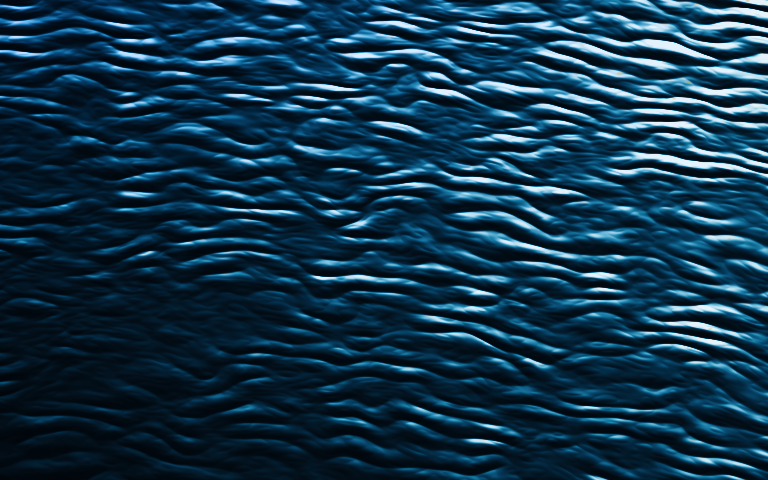
Give the GLSL for this texture, as a WebGL 1 fragment shader.

```glsl
precision highp float;
uniform vec2 u_resolution;

const vec3 ABYSS = vec3(0.003, 0.02, 0.04);
const vec3 NIGHT = vec3(0.01, 0.06, 0.10);
const vec3 NAVY  = vec3(0.01, 0.15, 0.24);
const vec3 BLUE  = vec3(0.03, 0.29, 0.44);
const vec3 CYAN  = vec3(0.09, 0.49, 0.65);
const vec3 PALE  = vec3(0.39, 0.70, 0.83);
const vec3 FOAM  = vec3(0.73, 0.87, 0.93);
const vec3 GLARE = vec3(0.90, 0.95, 0.98);
const vec3 AMBER = vec3(0.85, 0.62, 0.22);

const float PI = 3.14159;
const float ROWS = 24.0;
const float ROW_SHARE = 0.23;
const float ROW_WANDER = 3.2;
const float CHOP_SHARE = 0.65;
const vec2 CHOP_SCALE = vec2(11.0, 24.0);
const vec2 FINE_SCALE = vec2(24.0, 56.0);
const vec2 CREASE_SCALE = vec2(2.4, 12.0);
const vec2 SHIMMER_SCALE = vec2(26.0, 105.0);
const float CREASE_ANGLE = 0.55;
const float FINE_HEIGHT = 0.13;
const float CREASE_HEIGHT = 0.26;
const float CREST_ROUNDING = 0.04;
const float BEND = 0.075;
const float PERSPECTIVE = 0.13;
const float SLOPE_STEP = 0.0018;
const float BASE_TONE = 0.38;
const float CONTRAST = 0.52;
const float GLOSS = 0.24;
const float TROUGH_SOFTNESS = 0.12;

vec2 gradient(vec2 cell) {
  float a = fract(sin(dot(cell, vec2(127.1, 311.7))) * 43758.55) * 6.28318;
  return vec2(cos(a), sin(a));
}

float noise(vec2 p) {
  vec2 i = floor(p);
  vec2 f = p - i;
  vec2 w = f * f * f * (f * (f * 6.0 - 15.0) + 10.0);
  vec2 r = vec2(1.0, 0.0);
  float low = mix(dot(gradient(i), f),
                  dot(gradient(i + r.xy), f - r.xy), w.x);
  float high = mix(dot(gradient(i + r.yx), f - r.yx),
                   dot(gradient(i + r.xx), f - r.xx), w.x);
  return mix(low, high, w.y);
}

// Rounded ridge along every zero of n
float crest(float n) {
  return -sqrt(n * n + CREST_ROUNDING * CREST_ROUNDING);
}

// Bends the ripple rows downwards to the right and packs them at the far end
vec2 flow(vec2 p) {
  vec2 q = vec2(p.x, p.y * (1.0 + PERSPECTIVE * p.y) + BEND * p.x * p.x);
  q.y += 0.028 * noise(p * vec2(3.1, 4.3) + 7.0);
  q.x += 0.05 * noise(p * vec2(4.0, 9.0) + 19.0);
  return q;
}

// Wandering rows broken by chop, with fine ripples and slanted creases
float waterHeight(vec2 p) {
  vec2 q = flow(p);
  float c = cos(CREASE_ANGLE);
  float s = sin(CREASE_ANGLE);
  vec2 d = vec2(c * q.x - s * q.y, s * q.x + c * q.y);
  float wander = ROW_WANDER * noise(q * vec2(6.5, 9.0) + 31.0);
  float ripple = ROW_SHARE * sin(PI * ROWS * q.y + wander);
  ripple += CHOP_SHARE * noise(q * CHOP_SCALE);
  return crest(ripple)
       + FINE_HEIGHT * crest(noise(q * FINE_SCALE + 53.0))
       + CREASE_HEIGHT * crest(noise(d * CREASE_SCALE + 11.0));
}

// Sky light grows from the lower left to the upper right
float skyLight(vec2 uv, vec2 p) {
  float light = 0.10 + 0.42 * uv.x + 0.38 * uv.y + 0.20 * uv.x * uv.y;
  return light * (1.0 + 0.12 * noise(p * vec2(2.3, 3.4) + 3.0));
}

vec3 waterColor(float t) {
  vec3 col = mix(ABYSS, NIGHT, clamp(t / 0.1, 0.0, 1.0));
  col = mix(col, NAVY, clamp((t - 0.10) / 0.17, 0.0, 1.0));
  col = mix(col, BLUE, clamp((t - 0.27) / 0.18, 0.0, 1.0));
  col = mix(col, CYAN, clamp((t - 0.45) / 0.17, 0.0, 1.0));
  col = mix(col, PALE, clamp((t - 0.62) / 0.18, 0.0, 1.0));
  col = mix(col, FOAM, clamp((t - 0.80) / 0.20, 0.0, 1.0));
  return mix(col, GLARE, clamp((t - 1.0) / 0.4, 0.0, 1.0));
}

void main() {
  vec2 uv = gl_FragCoord.xy / u_resolution;
  vec2 p = gl_FragCoord.xy / u_resolution.y;

  // Slopes below a crest face the sky, those above it stay dark
  vec2 e = vec2(0.0, SLOPE_STEP);
  float rise = waterHeight(p + e) - waterHeight(p - e);
  float slope = rise / (2.0 * SLOPE_STEP * ROWS);
  slope *= 1.0 + 0.6 * noise(p * vec2(10.0, 18.0) + 61.0);

  float lit = max(slope, 0.0);
  float raw = BASE_TONE + CONTRAST * slope;
  float facing = 0.5 * (raw + sqrt(raw * raw + TROUGH_SOFTNESS));
  facing += GLOSS * lit * lit;
  float shimmer = 1.0 + 0.45 * noise(flow(p) * SHIMMER_SCALE);
  vec3 col = waterColor(skyLight(uv, p) * facing * shimmer);

  // Deeper blue at the upper left, rare warm glints at the right
  float cool = uv.y * uv.y * (1.0 - uv.x);
  col *= mix(vec3(1.0), vec3(0.9, 0.95, 1.1), cool);
  float glint = smoothstep(0.42, 0.55, noise(p * vec2(26.0, 50.0) + 5.0));
  glint *= smoothstep(0.65, 1.0, uv.x) * smoothstep(0.4, 0.8, col.g);
  col = mix(col, AMBER, 0.6 * glint);

  gl_FragColor = vec4(col, 1.0);
}
```
